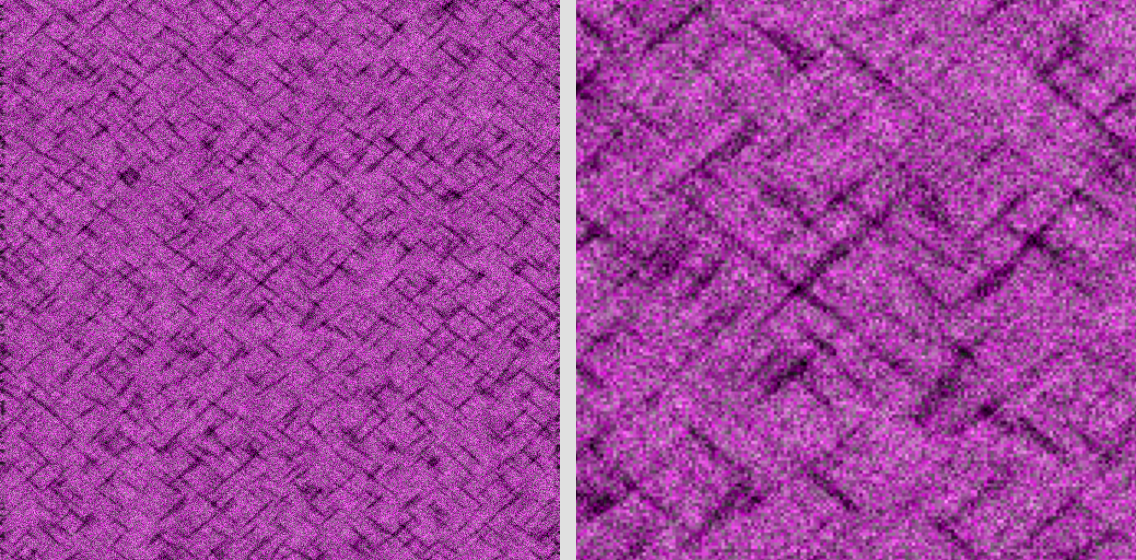
Left: the whole. Right: its middle third, enlarged.
A three.js fragment shader for this texture:

```glsl
varying vec2 vUv;

const vec3 ORCHID = vec3(0.655, 0.275, 0.645);
const vec3 STREAK_LOSS = vec3(0.235, 0.175, 0.230);
const float GRAIN_CELLS = 512.0;
const float RISING_ANGLE = 0.72;
const float FALLING_ANGLE = -0.66;

float hash(vec2 p) {
  vec3 q = fract(p.xyx * 0.1031);
  q += dot(q, q.yzx + 33.33);
  return fract((q.x + q.y) * q.z);
}

vec2 fade(vec2 f) {
  return f * f * f * (f * (f * 6.0 - 15.0) + 10.0);
}

float cornerSlope(vec2 cell, vec2 offset) {
  float angle = 6.28318 * hash(cell);
  return dot(vec2(cos(angle), sin(angle)), offset);
}

float gradientNoise(vec2 p) {
  vec2 i = floor(p);
  vec2 f = p - i;
  vec2 u = fade(f);
  vec2 e = vec2(1.0, 0.0);
  float low = mix(cornerSlope(i, f), cornerSlope(i + e.xy, f - e.xy), u.x);
  float high = mix(cornerSlope(i + e.yx, f - e.yx), cornerSlope(i + e.xx, f - e.xx), u.x);
  return mix(low, high, u.y);
}

// Two hashes give a bell-like spread around zero
float speck(vec2 cell, float seed) {
  return hash(cell + seed) + hash(cell + seed + 71.0) - 1.0;
}

// Fine grain, blended between cell centres
float grain(vec2 p, float seed) {
  vec2 q = p * GRAIN_CELLS - 0.5;
  vec2 i = floor(q);
  vec2 u = fade(q - i);
  vec2 e = vec2(1.0, 0.0);
  float low = mix(speck(i, seed), speck(i + e.xy, seed), u.x);
  float high = mix(speck(i + e.yx, seed), speck(i + e.xx, seed), u.x);
  return mix(low, high, u.y);
}

vec2 rotate(vec2 p, float angle) {
  float c = cos(angle);
  float s = sin(angle);
  return vec2(c * p.x + s * p.y, c * p.y - s * p.x);
}

// Thin strokes along one direction: soft fibres plus sparse dark cuts
float strokes(vec2 p, float angle, float seed) {
  vec2 q = rotate(p, angle) + seed;
  float coarse = gradientNoise(q * vec2(15.0, 85.0));
  float fine = gradientNoise(q * vec2(27.0, 150.0) + 19.0);
  float cuts = smoothstep(0.12, 0.6, coarse + 0.3 * fine);
  return 0.38 * coarse + 0.35 * fine + 0.85 * cuts;
}

// Dark frayed notches at the left and right borders
float frayedEdge(vec2 p) {
  float inset = min(p.x, 1.0 - p.x);
  float notch = smoothstep(0.0, 0.4, gradientNoise(p * vec2(70.0, 130.0)));
  return notch * (1.0 - smoothstep(0.001, 0.014, inset));
}

void main() {
  float streak = strokes(vUv, RISING_ANGLE, 3.0) + strokes(vUv, FALLING_ANGLE, 8.0);
  float patches = gradientNoise(vUv * 7.0 + 5.0);

  // Cloth tone
  vec3 color = ORCHID - STREAK_LOSS * streak + 0.04 * patches;

  // Violet and green grain vary apart, giving magenta and grey flecks
  float violet = grain(vUv, 11.0);
  float green = grain(vUv, 203.0);
  color += vec3(0.33, 0.07, 0.32) * violet;
  color.g += 0.27 * green;

  color *= 1.0 - 0.8 * frayedEdge(vUv);
  gl_FragColor = vec4(clamp(color, 0.0, 1.0), 1.0);
}
```
